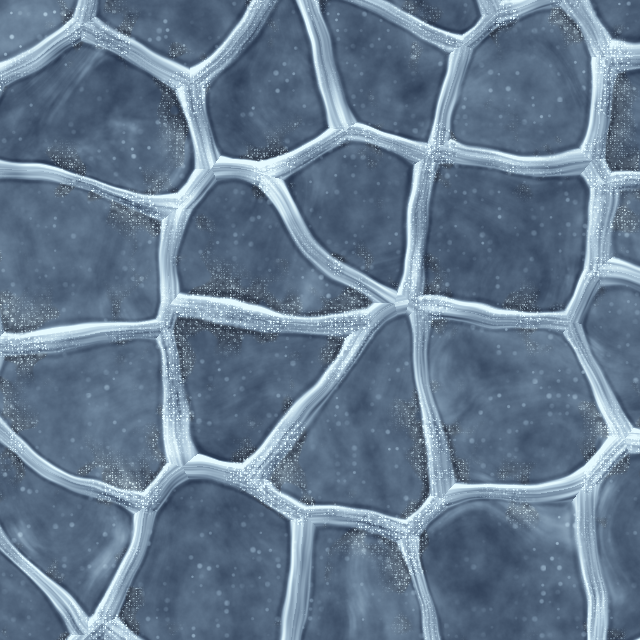
A Shadertoy shader for this texture:

```glsl
// Cracked ice: dark cloudy cells split by pale, glassy veins with frost grains.
// Veins are the borders of a warped Voronoi diagram, streaked along their length
// and lit from one side; gradient noise makes the clouds and the frost patches.

#define CELLS 4.2          // cells across the canvas
#define JITTER 0.86        // irregularity of the cells
#define VEIN_WIDTH 0.0150  // half width of a vein
#define WARP 0.035         // bending of the veins
#define DEPTH_TONE 0.305   // base tone of the clear ice
#define VEIN_TONE 0.59     // base tone of the veins
#define LIGHT normalize(vec2(0.5, -0.8))
#define DEEP vec3(0.17, 0.23, 0.32)
#define MID vec3(0.44, 0.53, 0.62)
#define PALE vec3(0.70, 0.80, 0.87)
#define WHITE vec3(0.90, 0.98, 1.00)

struct Border { float dist; float second; vec2 normal; vec2 cell; };

vec2 hash2(vec2 p) {
    vec3 q = fract(p.xyx * vec3(0.1031, 0.1030, 0.0973));
    q += dot(q, q.yzx + 33.33);
    return fract((q.xx + q.yz) * q.zy);
}

float corner(vec2 cell, vec2 offset) {
    return dot(hash2(cell) * 2.0 - 1.0, offset);
}

// Gradient noise, about -1 to 1
float noise(vec2 p) {
    vec2 i = floor(p), f = fract(p), e = vec2(1, 0);
    vec2 u = f * f * f * (f * (f * 6.0 - 15.0) + 10.0);
    float low = mix(corner(i, f), corner(i + e, f - e), u.x);
    float high = mix(corner(i + e.yx, f - e.yx), corner(i + 1.0, f - 1.0), u.x);
    return 1.5 * mix(low, high, u.y);
}

float fbm(vec2 p) {
    float sum = 0.0, amp = 0.6;
    for (int i = 0; i < 5; i++) {
        sum += amp * noise(p);
        p = mat2(1.6, 1.2, -1.2, 1.6) * p + 17.3;
        amp *= 0.55;
    }
    return sum;
}

// Scattered round grains of random size and brightness
float grains(vec2 p, float share) {
    vec2 i = floor(p), h = hash2(i + 5.0);
    vec2 centre = 0.3 + 0.4 * hash2(i + 71.0);
    float radius = mix(0.2, 0.48, h.x);
    float dot1 = smoothstep(radius, radius * 0.3, length(fract(p) - centre));
    return dot1 * smoothstep(1.0 - share, 1.0, h.y);
}

vec2 site(vec2 cell) {
    return cell + 0.5 + JITTER * (hash2(cell + 13.0) - 0.5);
}

// Distances to the two nearest cell borders
Border voronoi(vec2 p) {
    Border b = Border(9.0, 9.0, vec2(1, 0), vec2(0));
    vec2 base = floor(p), own = vec2(0);
    float nearest = 9.0;
    for (int k = 0; k < 9; k++) {
        vec2 cell = base + vec2(k % 3 - 1, k / 3 - 1);
        float d = distance(p, site(cell));
        if (d < nearest) { nearest = d; b.cell = cell; own = site(cell); }
    }
    for (int k = 0; k < 25; k++) {
        if (k == 12) continue;
        vec2 other = site(b.cell + vec2(k % 5 - 2, k / 5 - 2));
        vec2 n = normalize(other - own);
        float d = dot(0.5 * (own + other) - p, n);
        if (d < b.dist) { b.second = b.dist; b.dist = d; b.normal = n; }
        else b.second = min(b.second, d);
    }
    return b;
}

float band(float x, float centre, float width) {
    float t = (x - centre) / width;
    return exp(-t * t);
}

vec3 iceColor(float tone) {
    vec3 c = mix(DEEP, MID, clamp((tone - 0.17) / 0.27, 0.0, 1.0));
    c = mix(c, PALE, clamp((tone - 0.44) / 0.26, 0.0, 1.0));
    return mix(c, WHITE, clamp((tone - 0.70) / 0.20, 0.0, 1.0));
}

void mainImage(out vec4 fragColor, in vec2 fragCoord) {
    vec2 p = fragCoord / iResolution.y;
    float soft = 0.001 + 1.0 / iResolution.y;

    // Vein geometry
    vec2 bend = vec2(noise(p * 5.0), noise(p * 5.0 + 9.0));
    vec2 ripple = vec2(noise(p * 24.0), noise(p * 24.0 + 40.0));
    vec2 q = p + WARP * bend + 0.08 * WARP * ripple;
    Border b = voronoi(q * CELLS + 3.0);
    float d = b.dist / CELLS;
    float junction = smoothstep(0.055, 0.0, b.second / CELLS);
    float w = VEIN_WIDTH * (1.0 + 0.55 * noise(p * 6.0 + 21.0) + 0.5 * junction);
    float side = b.normal.x < 0.0 ? -1.0 : 1.0;
    float across = d * side;
    float along = dot(q, vec2(-b.normal.y, b.normal.x)) * side;
    float lit = dot(b.normal, LIGHT);

    // Clear ice: clouds, wisps and small suspended bubbles
    float cloud = fbm(p * 5.0 + 2.0 * bend);
    float wisp = fbm(p * vec2(4.5, 3.0) + 1.2 * bend + 31.0);
    float tone = DEPTH_TONE + 0.13 * cloud + 0.09 * fbm(p * 26.0);
    tone += 0.09 * (hash2(b.cell + 3.0).x - 0.4);
    tone += 0.33 * smoothstep(0.1, 0.75, wisp) * (0.8 + 0.6 * noise(p * vec2(40, 16)));
    tone += 0.10 * exp(-d / 0.025) * (1.0 + noise(p * 9.0));
    tone += 0.24 * grains(p * 75.0, 0.35) * smoothstep(-0.4, 0.5, cloud);

    // Veins: glassy streaks, lit rims and a dark outline
    tone -= 0.09 * band(d, 1.3 * w, 0.25 * w);
    float streak = noise(vec2(across * 130.0, along * 8.0));
    float thread = noise(vec2(across * 260.0 + 8.0, along * 14.0));
    float vein = VEIN_TONE + 0.24 * streak + 0.14 * thread + 0.08 * lit;
    vein += 0.30 * band(d, 0.78 * w, 0.2 * w) * (0.35 + 0.75 * lit);
    vein += 0.14 * smoothstep(0.1, 0.5, noise(p * 8.0 + 55.0)) + 0.08 * junction;
    float body = smoothstep(w + soft, w - soft, d);
    tone = mix(tone, vein, body * (0.88 + 0.2 * noise(p * 11.0)));

    // Frost: granular patches hanging from the veins and around junctions
    float patches = noise(p * vec2(13.0, 5.0) + 0.5 * ripple + 12.0);
    float frost = smoothstep(0.1, 0.3, patches + 0.25 * junction + 0.1 * noise(p * 60.0));
    frost *= smoothstep(0.075, 0.02, d);
    float sparkle = grains(p * 190.0, 0.8) + grains(p * 270.0 + 7.0, 0.7);
    float grit = 0.42 * sparkle + 0.12 * noise(p * 150.0) - 0.05;
    tone += grit * (0.8 * frost + 0.35 * body * smoothstep(-0.2, 0.3, noise(p * 10.0)));

    vec3 color = iceColor(tone);
    color += frost * (1.0 - body) * vec3(0.02, 0.0, -0.03);
    fragColor = vec4(clamp(color, 0.0, 1.0), 1.0);
}
```
